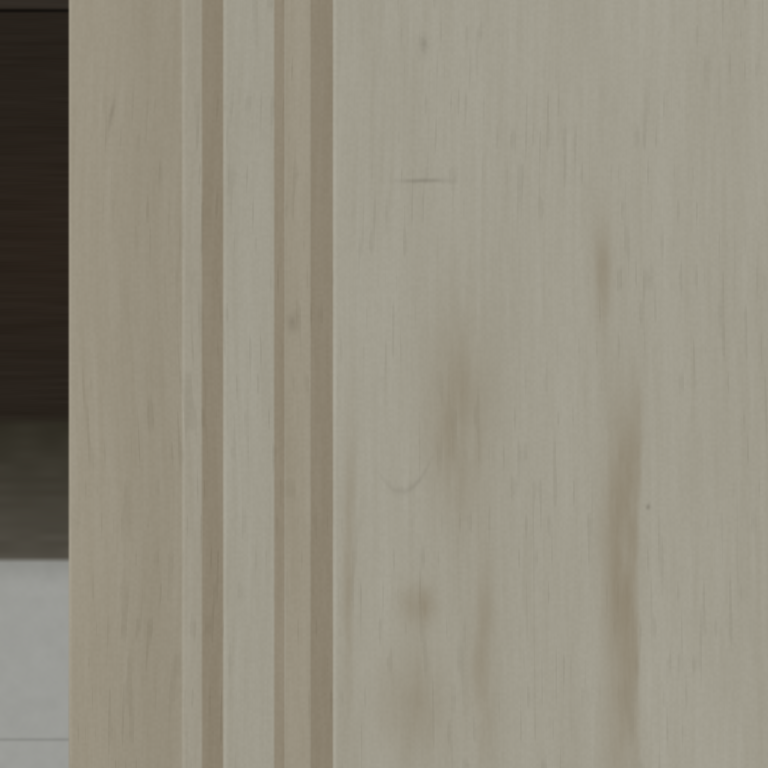
Write a WebGL 1 fragment shader that draws this texture.

```glsl
precision highp float;
// Pale painted wood door with vertical mouldings beside a dark recess.
#define PANEL_COLOR vec3(0.628, 0.612, 0.556)
#define FRAME_COLOR vec3(0.583, 0.554, 0.487)
#define GROOVE_COLOR vec3(0.545, 0.508, 0.438)
#define RECESS_COLOR vec3(0.155, 0.133, 0.110)
#define FLOOR_COLOR vec3(0.605, 0.608, 0.590)
#define STAIN_COLOR vec3(0.515, 0.468, 0.385)
#define DOOR_EDGE 0.0895
#define SHELF_Y 0.452
#define FLOOR_Y 0.271
#define GRAIN 0.030
#define SOFT 0.0022

uniform vec2 u_resolution;

float hash(vec2 p) {
  vec3 q = fract(vec3(p.xyx) * 0.1031);
  q += dot(q, q.yzx + 33.33);
  return fract((q.x + q.y) * q.z);
}

float noise(vec2 p) {
  vec2 i = floor(p), f = fract(p);
  f = f * f * (3.0 - 2.0 * f);
  return mix(mix(hash(i), hash(i + vec2(1.0, 0.0)), f.x),
             mix(hash(i + vec2(0.0, 1.0)), hash(i + 1.0), f.x), f.y);
}

float fbm(vec2 p) {
  float sum = 0.0, amp = 0.5;
  for (int i = 0; i < 4; i++) {
    sum += amp * noise(p);
    p = p * 2.03 + 17.3;
    amp *= 0.5;
  }
  return sum;
}

float step_at(float edge, float x) {
  return smoothstep(edge - SOFT, edge + SOFT, x);
}

float band(float a, float b, float x) {
  return step_at(a, x) * (1.0 - step_at(b, x));
}

// Soft elliptical spot, 1 at its centre.
float spot(vec2 p, vec2 center, vec2 radius) {
  vec2 d = (p - center) / radius;
  return exp(-dot(d, d));
}

vec3 recess(vec2 p) {
  float streak = fbm(p * vec2(9.0, 210.0)) - 0.47;
  vec3 col = RECESS_COLOR + vec3(0.012, 0.004, 0.0) * spot(p, vec2(0.05, 0.68), vec2(0.1, 0.15));
  col += streak * 0.035;
  col *= 1.0 - 0.5 * spot(p, vec2(0.03, 0.986), vec2(0.2, 0.0025));
  col += 0.035 * step_at(0.989, p.y);
  // Shaded ledge, brightening downwards
  float depth = clamp((SHELF_Y - p.y) / (SHELF_Y - FLOOR_Y), 0.0, 1.0);
  vec3 ledge = mix(vec3(0.190, 0.178, 0.142), vec3(0.310, 0.295, 0.262), depth);
  ledge += (noise(p * vec2(30.0, 120.0)) - 0.5) * 0.025;
  col = mix(ledge, col, smoothstep(SHELF_Y - 0.008, SHELF_Y + 0.008, p.y));
  // Lit floor with a faint joint
  vec3 ground = FLOOR_COLOR + (fbm(p * 60.0) - 0.47) * 0.03;
  ground -= 0.06 * spot(p, vec2(0.04, 0.037), vec2(0.2, 0.0025));
  ground -= 0.05 * smoothstep(FLOOR_Y - 0.04, FLOOR_Y, p.y);
  return mix(ground, col, smoothstep(FLOOR_Y - 0.005, FLOOR_Y + 0.005, p.y));
}

vec3 moulding(float x) {
  vec3 col = mix(FRAME_COLOR + 0.018, FRAME_COLOR, smoothstep(0.10, 0.20, x));
  col = mix(col, PANEL_COLOR - vec3(0.020, 0.026, 0.030), step_at(0.237, x));
  col = mix(col, GROOVE_COLOR, band(0.263, 0.291, x));
  col = mix(col, PANEL_COLOR - 0.008, step_at(0.291, x));
  col = mix(col, GROOVE_COLOR + 0.010, band(0.357, 0.371, x));
  col = mix(col, FRAME_COLOR + 0.014, band(0.371, 0.404, x));
  col = mix(col, GROOVE_COLOR - 0.006, band(0.404, 0.434, x));
  col = mix(col, PANEL_COLOR, step_at(0.434, x));
  // Worn bright arrises
  float lit = band(0.237, 0.241, x) + band(0.291, 0.295, x) + band(0.434, 0.438, x);
  return col + 0.022 * lit + 0.025 * band(0.089, 0.093, x);
}

float stains(vec2 p) {
  vec2 q = p + vec2(0.018 * (fbm(p * vec2(12.0, 7.0)) - 0.47), 0.0);
  float s = 0.38 * spot(q, vec2(0.595, 0.46), vec2(0.040, 0.12));
  s += 0.50 * spot(q, vec2(0.543, 0.212), vec2(0.020, 0.025));
  s += 0.28 * spot(q, vec2(0.540, 0.08), vec2(0.050, 0.07));
  s += 0.40 * spot(q, vec2(0.630, 0.14), vec2(0.014, 0.13));
  s += 0.35 * spot(q, vec2(0.785, 0.65), vec2(0.012, 0.07));
  s += 0.35 * spot(q, vec2(0.455, 0.28), vec2(0.008, 0.17));
  float run = smoothstep(0.770, 0.815, q.x) * (1.0 - smoothstep(0.829, 0.839, q.x));
  s += 0.55 * run * smoothstep(0.57, 0.35, p.y) * (0.6 + 0.4 * smoothstep(0.0, 0.3, p.y));
  return s * (0.45 + 1.1 * fbm(p * vec2(70.0, 14.0)));
}

float marks(vec2 p) {
  float wave = 0.006 * (noise(p * vec2(45.0, 3.0)) - 0.5);
  float m = spot(p + vec2(0.0, wave), vec2(0.552, 0.765), vec2(0.030, 0.003));
  m += 0.7 * spot(p, vec2(0.145 + 0.18 * (p.y - 0.85), 0.85), vec2(0.003, 0.022));
  m += 0.8 * spot(p, vec2(0.552, 0.942), vec2(0.005, 0.012));
  m += 0.8 * spot(p, vec2(0.381, 0.580), vec2(0.006, 0.012));
  m += 1.2 * spot(p, vec2(0.844, 0.340), vec2(0.003, 0.004));
  // Cupped figure in the panel
  float cup = 0.36 + 28.0 * pow(p.x - 0.523, 2.0);
  return m + 0.6 * exp(-pow((p.y - cup) / 0.005, 2.0)) * spot(p, vec2(0.532, 0.375), vec2(0.030, 0.04));
}

vec3 door(vec2 p) {
  vec3 col = moulding(p.x);
  vec2 w = p + vec2(0.015 * noise(p * vec2(5.0, 3.0)), 0.0);
  float broad = fbm(w * vec2(24.0, 2.2)) - 0.47;
  float fine = fbm(w * vec2(150.0, 8.0)) - 0.47;
  float pores = smoothstep(0.72, 0.95, noise(w * vec2(210.0, 22.0) + 9.0));
  col += GRAIN * (1.2 * broad + fine) * vec3(0.9, 1.0, 1.15);
  col -= 0.022 * pores * smoothstep(0.35, 0.65, noise(p * vec2(14.0, 5.0)));
  col += 0.014 * (noise(p * 260.0) - 0.5);
  col = mix(col, STAIN_COLOR, clamp(stains(p), 0.0, 0.7));
  return col - vec3(0.065, 0.066, 0.062) * marks(p);
}

void main() {
  vec2 p = gl_FragCoord.xy / u_resolution;
  vec3 col = mix(recess(p), door(p), step_at(DOOR_EDGE, p.x));
  gl_FragColor = vec4(col, 1.0);
}
```
